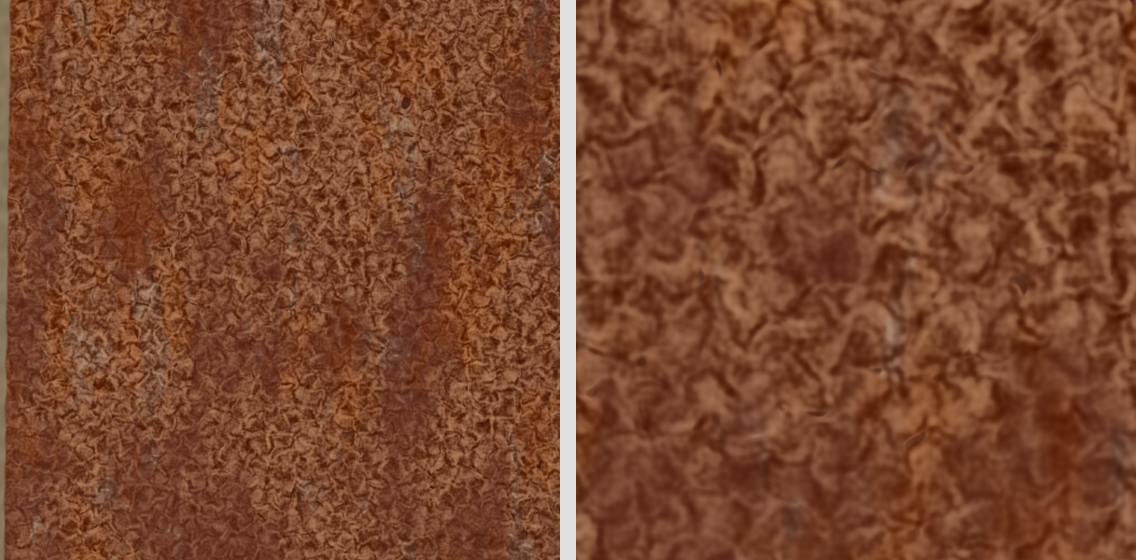
Left: the whole. Right: its middle third, enlarged.
Reproduce this texture procedurally as a WebGL 1 fragment shader.

```glsl
precision highp float;
uniform vec2 u_resolution;

float hash(vec2 p) {
  return fract(sin(dot(p, vec2(127.1, 311.7))) * 43758.5453);
}

float cornerSlope(vec2 cell, vec2 offset) {
  float angle = 6.2832 * hash(cell);
  return dot(vec2(cos(angle), sin(angle)), offset);
}

// Gradient noise scaled to a spread of about one
float noise(vec2 p) {
  vec2 i = floor(p), f = fract(p);
  vec2 u = f * f * f * (f * (f * 6.0 - 15.0) + 10.0);
  float low = mix(cornerSlope(i, f),
                  cornerSlope(i + vec2(1, 0), f - vec2(1, 0)), u.x);
  float high = mix(cornerSlope(i + vec2(0, 1), f - vec2(0, 1)),
                   cornerSlope(i + vec2(1, 1), f - vec2(1, 1)), u.x);
  return 4.4 * mix(low, high, u.y);
}

// Broad patches, drawn out vertically
float streaks(vec2 p) {
  float sum = 0.0, weight = 0.7;
  for (int k = 0; k < 4; k++) {
    sum += weight * noise(p);
    p = p * 2.03 + vec2(17.3, 9.1);
    weight *= 0.68;
  }
  return sum;
}

void main() {
  vec2 uv = gl_FragCoord.xy / u_resolution;

  // Worn areas are smooth and mauve, the others rough and ochre
  float wear = streaks(uv * vec2(5.0, 2.4) + 3.7);
  float rough = smoothstep(-1.1, 0.8, wear + 0.9 * (uv.x + uv.y - 0.85));
  float tint = streaks(uv * vec2(6.0, 3.0) + 41.2);

  // Crooked grains in three sizes
  vec2 warp = vec2(noise(uv * 45.0 + 5.3), noise(uv * 45.0 + 71.9));
  vec2 p = uv + 0.0035 * warp;
  float grain = 0.62 * noise(p * vec2(62.0, 56.0) + 13.0)
              + 0.68 * noise(p * vec2(100.0, 108.0) + 29.0)
              + 0.34 * noise(uv * 190.0 + 57.0);
  float tone = grain * mix(0.5, 1.15, rough)
             + 0.22 * wear + 0.3 * (rough - 0.55);
  tone = 2.4 * tone / (2.0 + 0.4 * abs(tone));

  // Rust from dark pits to sandy crests
  vec3 color = vec3(0.475, 0.273, 0.17) + tone * vec3(0.082, 0.082, 0.072);
  color += (1.0 - rough) * vec3(-0.01, -0.008, 0.018);
  float leftSide = 1.0 - smoothstep(0.0, 0.55, uv.x);
  float orange = smoothstep(0.0, 1.6, tint + 0.5 * leftSide);
  color += orange * vec3(0.025, -0.005, -0.038);

  // Grey bloom in narrow streaks, with pale flecks
  float bloom = smoothstep(0.9, 2.0, streaks(uv * vec2(9.0, 4.0) + 83.0)
              + 0.9 * exp(-pow((uv.x - 0.17) / 0.07, 2.0)));
  color = mix(color, vec3(0.43, 0.33, 0.28) + 0.08 * tone, 0.45 * bloom);
  float fleck = smoothstep(1.3, 2.3, grain) * smoothstep(0.1, 0.8, bloom);
  color = mix(color, vec3(0.64, 0.54, 0.46), 0.6 * fleck);

  // Scattered deep pits
  float pit = smoothstep(1.7, 2.5, noise(p * 68.0 + 97.0)) * rough;
  color = mix(color, vec3(0.24, 0.08, 0.035), 0.75 * pit);

  // Pale strip beside the left edge
  float edge = mix(0.007, 0.019, uv.y) + 0.0008 * noise(vec2(3.0, uv.y * 24.0));
  float strip = 1.0 - smoothstep(edge - 0.003, edge + 0.003, uv.x);
  vec3 stripColor = vec3(0.53, 0.46, 0.36) + 0.015 * noise(uv * 40.0);
  color = mix(color, stripColor, strip);

  gl_FragColor = vec4(clamp(color, 0.0, 1.0), 1.0);
}
```
